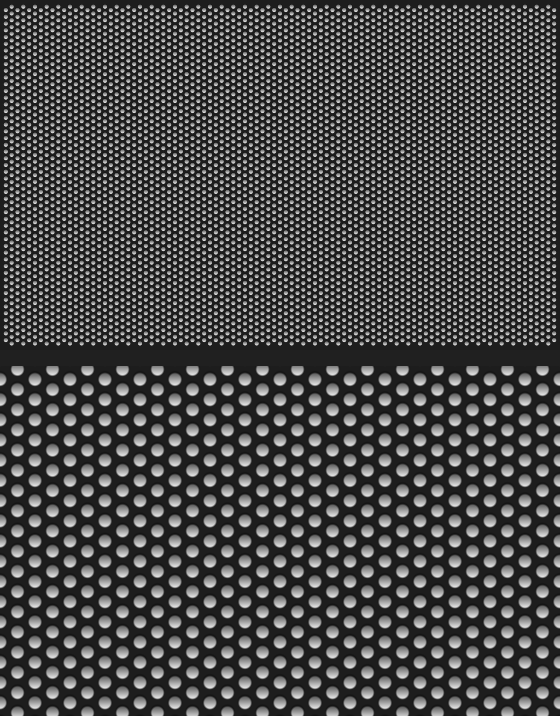
Top: the whole. Bottom: its middle third, enlarged.
This pattern is drawn by a Shadertoy shader. Its source:

```glsl
const float COLUMNS = 96.0;         // column pitches across the canvas
const float ROW_PITCH = 1.1547;     // row spacing in column pitches
const float LAST_COLUMN = 47.0;     // outermost column from the centre
const float LAST_ROW = 25.0;        // outermost row from the centre
const float HOLE_RADIUS = 0.36;
const float EDGE_SOFTNESS = 0.07;
const float LIP_OFFSET = 0.05;
const float LIP_RADIUS = 0.42;
const vec3 PLATE = vec3(0.115);
const vec3 LIP = vec3(0.075);
const vec3 HOLE_TOP = vec3(0.35);
const vec3 HOLE_BOTTOM = vec3(0.93);

// Centre of the nearest hole in a staggered lattice
vec2 holeCentre(vec2 p) {
    float column = clamp(round(p.x), -LAST_COLUMN, LAST_COLUMN);
    float stagger = 0.5 * mod(abs(column), 2.0);
    float row = round(p.y / ROW_PITCH - stagger) + stagger;
    float limit = LAST_ROW - stagger;
    return vec2(column, clamp(row, -limit, limit) * ROW_PITCH);
}

float disc(vec2 p, float radius, float softness) {
    return 1.0 - smoothstep(-softness, softness, length(p) - radius);
}

void mainImage(out vec4 fragColor, in vec2 fragCoord) {
    // Column pitches measured from the canvas centre
    float scale = COLUMNS / iResolution.x;
    vec2 p = (fragCoord - 0.5 * iResolution.xy) * scale;
    vec2 d = p - holeCentre(p);
    float softness = max(EDGE_SOFTNESS, 0.55 * scale);

    // Dark lip around the upper rim
    float lip = disc(d - vec2(0.0, LIP_OFFSET), LIP_RADIUS, softness);
    vec3 color = mix(PLATE, LIP, lip);

    // Recessed hole, lit towards its lower edge
    float height = clamp(0.5 + 0.5 * d.y / HOLE_RADIUS, 0.0, 1.0);
    vec3 hole = mix(HOLE_BOTTOM, HOLE_TOP, height);
    color = mix(color, hole, disc(d, HOLE_RADIUS, softness));

    fragColor = vec4(color, 1.0);
}
```
